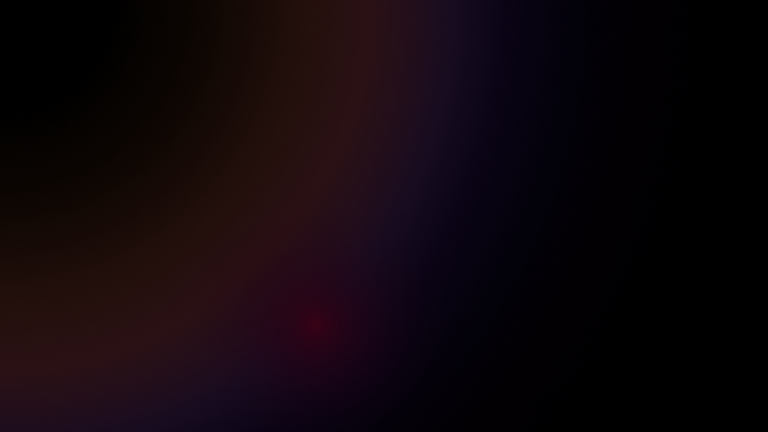
This background is drawn by a Shadertoy shader. Its source:

```glsl
// Blends to the next ring colour between two radii
vec3 ring(vec3 color, vec3 next, float inner, float outer, float radius) {
    return mix(color, next, clamp((radius - inner) / (outer - inner), 0.0, 1.0));
}

float hash(vec2 p) {
    return fract(sin(dot(p, vec2(12.99, 78.23))) * 43758.5);
}

void mainImage(out vec4 fragColor, in vec2 fragCoord) {
    vec2 uv = fragCoord / iResolution.y;

    // Wide arc of light around the upper left corner
    float radius = length(uv - vec2(0.0, 1.0));
    vec3 color = vec3(0.0);
    color = ring(color, vec3(0.055, 0.025, 0.010), 0.25, 0.48, radius);
    color = ring(color, vec3(0.135, 0.060, 0.045), 0.48, 0.70, radius);
    color = ring(color, vec3(0.165, 0.067, 0.078), 0.70, 0.85, radius);
    color = ring(color, vec3(0.130, 0.055, 0.110), 0.85, 0.97, radius);
    color = ring(color, vec3(0.090, 0.045, 0.125), 0.97, 1.05, radius);
    color = ring(color, vec3(0.040, 0.015, 0.085), 1.05, 1.17, radius);
    color = ring(color, vec3(0.012, 0.004, 0.040), 1.17, 1.32, radius);
    color = ring(color, vec3(0.008, 0.000, 0.010), 1.32, 1.48, radius);
    color = ring(color, vec3(0.0), 1.48, 1.75, radius);

    // Crimson glow with a soft halo and a small core
    float glowDistance = length(uv - vec2(0.729, 0.248));
    float halo = exp(-glowDistance * glowDistance / 0.03);
    float core = exp(-glowDistance / 0.045);
    color = mix(color, vec3(0.140, 0.010, 0.085), 0.75 * halo);
    color = mix(color, vec3(0.240, 0.000, 0.080), 0.85 * core);

    // Fine dither against banding
    color += (hash(floor(uv * 288.0)) - 0.5) / 255.0;
    fragColor = vec4(max(color, 0.0), 1.0);
}
```
